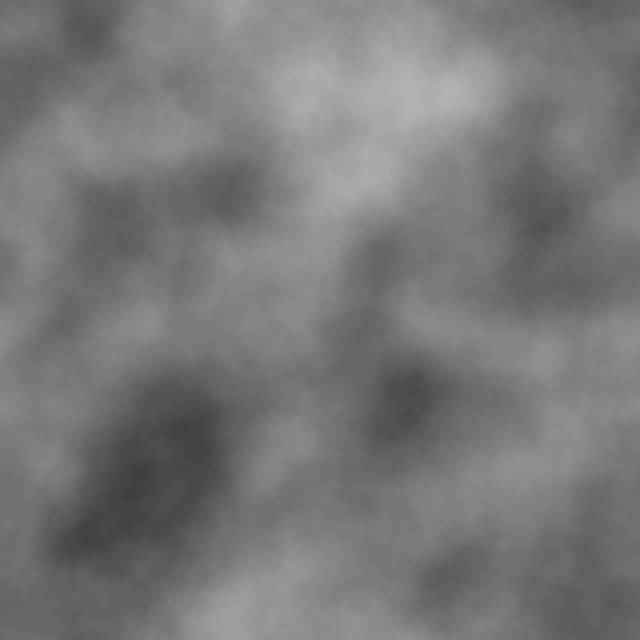
Give the GLSL for this texture, as a Shadertoy shader.

```glsl
// Soft grey cloud texture that tiles: random waves plus finer wrapped gradient noise.
#define MEAN_GREY 0.47
#define CONTRAST 0.080
#define CLOUD_FREQ 1.5   // waves per tile where the spectrum starts to fall
#define DIAGONAL_LEAN 0.3 // how much the billows stretch towards the upper right
#define MAX_FREQ 8       // highest wave summed directly
#define DETAIL_CELLS 16  // noise cells per tile in the first detail octave
#define DETAIL_GAIN 0.55
#define DETAIL_OCTAVES 4
#define SEED 23

const float TAU = 6.2831853;

// Integer hash to a value in 0..1
float hash(ivec2 cell, int salt) {
    uint h = uint(cell.x + 512) * 73856093u ^ uint(cell.y + 512) * 19349663u;
    h ^= uint(salt + SEED) * 83492791u;
    h = (h ^ (h >> 16)) * 0x7feb352du;
    h = (h ^ (h >> 15)) * 0x846ca68bu;
    h ^= h >> 16;
    return float(h >> 8) / 16777216.0;
}

// Large billows: whole-number waves with random phases, scaled to unit deviation
float billows(vec2 uv) {
    float sum = 0.0, power = 0.0;
    for (int x = 0; x <= MAX_FREQ; x++) {
        for (int y = -MAX_FREQ; y <= MAX_FREQ; y++) {
            ivec2 wave = ivec2(x, y);
            int freq2 = x * x + y * y;
            bool duplicate = x == 0 && y <= 0;
            if (duplicate || freq2 > MAX_FREQ * MAX_FREQ) continue;
            float amp = 1.0 / (1.0 + float(freq2) / (CLOUD_FREQ * CLOUD_FREQ));
            amp *= 1.0 - DIAGONAL_LEAN * 2.0 * float(x * y) / float(freq2);
            sum += amp * cos(TAU * (dot(vec2(wave), uv) + hash(wave, 0)));
            power += 0.5 * amp * amp;
        }
    }
    return sum / sqrt(power);
}

// Slope of one lattice corner, wrapped at the tile edge
float corner(ivec2 cell, vec2 offset, int cells) {
    ivec2 wrapped = (cell + cells) % cells;
    float angle = TAU * hash(wrapped, cells);
    return dot(vec2(cos(angle), sin(angle)), offset);
}

float gradientNoise(vec2 uv, int cells) {
    vec2 p = uv * float(cells);
    ivec2 cell = ivec2(floor(p));
    vec2 f = fract(p);
    vec2 blend = f * f * f * (f * (f * 6.0 - 15.0) + 10.0);
    float low = mix(corner(cell, f, cells),
                    corner(cell + ivec2(1, 0), f - vec2(1, 0), cells), blend.x);
    float high = mix(corner(cell + ivec2(0, 1), f - vec2(0, 1), cells),
                     corner(cell + ivec2(1, 1), f - vec2(1, 1), cells), blend.x);
    return mix(low, high, blend.y);
}

// Fine mottling: each octave doubles the cells and halves the strength
float mottling(vec2 uv) {
    float sum = 0.0, amp = DETAIL_GAIN;
    int cells = DETAIL_CELLS;
    for (int i = 0; i < DETAIL_OCTAVES; i++) {
        sum += amp * gradientNoise(uv, cells);
        amp *= 0.5;
        cells *= 2;
    }
    return sum;
}

void mainImage(out vec4 fragColor, in vec2 fragCoord) {
    vec2 uv = fragCoord / iResolution.xy;
    float grey = MEAN_GREY + CONTRAST * (billows(uv) + mottling(uv));
    fragColor = vec4(vec3(clamp(grey, 0.0, 1.0)), 1.0);
}
```
